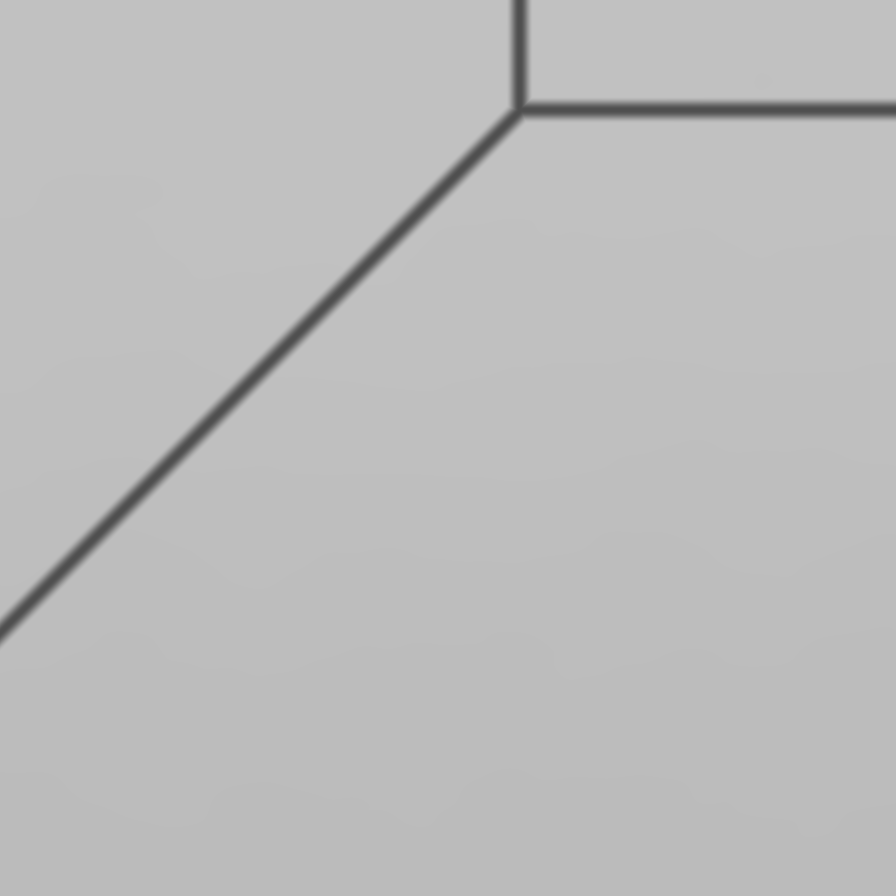
A WebGL 2 fragment shader for this background:

```glsl
#version 300 es
precision highp float;

uniform vec2 u_resolution;
out vec4 fragColor;

const vec2 JUNCTION = vec2(0.580, 0.8772);
const vec2 DIAGONAL_START = vec2(0.581, 0.8768);
const vec3 WALL_LOW = vec3(0.734);
const vec3 WALL_HIGH = vec3(0.756);
const vec3 SEAM = vec3(0.310);

float hash(vec2 p) {
    p = fract(p * vec2(0.1031, 0.1137));
    p += dot(p, p.yx + 33.33);
    return fract((p.x + p.y) * p.x * 7.31);
}

float valueNoise(vec2 p) {
    vec2 cell = floor(p);
    vec2 f = fract(p);
    f = f * f * (3.0 - 2.0 * f);
    float low = mix(hash(cell), hash(cell + vec2(1.0, 0.0)), f.x);
    float high = mix(hash(cell + vec2(0.0, 1.0)), hash(cell + vec2(1.0)), f.x);
    return mix(low, high, f.y);
}

float fbm(vec2 p) {
    float sum = 0.0;
    float amplitude = 0.5;
    for (int i = 0; i < 3; i++) {
        sum += amplitude * valueNoise(p);
        p = p * 2.03 + 17.0;
        amplitude *= 0.5;
    }
    return sum;
}

float segmentDistance(vec2 p, vec2 a, vec2 b) {
    vec2 ab = b - a;
    float t = clamp(dot(p - a, ab) / dot(ab, ab), 0.0, 1.0);
    return length(p - a - ab * t);
}

// Soft-edged line coverage
float seam(float dist) {
    return 1.0 - smoothstep(0.0008, 0.0152, dist);
}

// Pale wall, lighter toward the top, with faint mottling
vec3 wall(vec2 p) {
    vec3 color = mix(WALL_LOW, WALL_HIGH, smoothstep(0.0, 0.85, p.y));
    float mottling = fbm(p * vec2(7.0, 10.0)) - 0.44;
    return color + 0.004 * mottling;
}

void main() {
    vec2 uv = gl_FragCoord.xy / u_resolution;

    // Three edges meeting at one corner
    float vertical = segmentDistance(uv, JUNCTION, vec2(JUNCTION.x, 1.2));
    float horizontal = segmentDistance(uv, JUNCTION, vec2(1.2, JUNCTION.y));
    float diagonal = segmentDistance(uv, DIAGONAL_START, DIAGONAL_START - vec2(0.8, 0.803));
    float nearest = min(diagonal, min(vertical, horizontal));

    vec3 color = mix(wall(uv), SEAM, seam(nearest));
    fragColor = vec4(color, 1.0);
}
```
